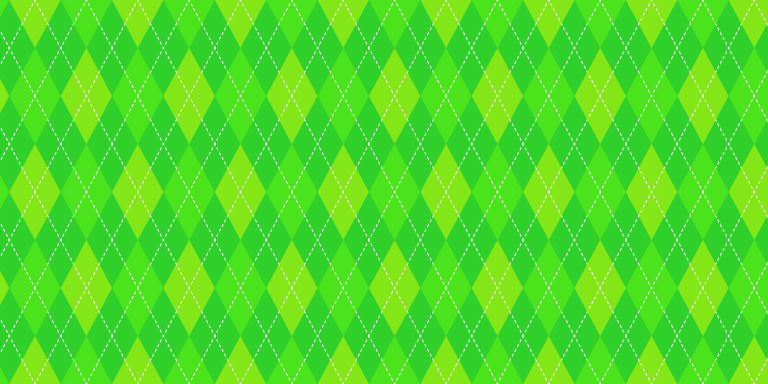
Write a WebGL 2 fragment shader that draws this pattern.

```glsl
#version 300 es
precision highp float;
// Green argyle: a lattice of diamonds in three colours, overlaid with dashed white stitching.

uniform vec2 u_resolution;
out vec4 fragColor;

// Lengths are in canvas heights
const vec2 SPACING = vec2(0.1338, 0.25);   // between neighbouring coloured diamonds
const vec2 ORIGIN = vec2(0.0911, 0.5);     // centre of one lime diamond
const float STITCH_WIDTH = 0.0026;
const float DASHES_PER_EDGE = 10.0;
const float DASH_FILL = 0.6;               // dash share of each dash-and-gap pair

const vec3 DARK_GREEN = vec3(0.19, 0.817, 0.17);
const vec3 BRIGHT_GREEN = vec3(0.295, 0.89, 0.105);
const vec3 LIME = vec3(0.51, 0.90, 0.09);
const vec3 STITCH_COLOR = vec3(1.0);

// Box-filtered coverage of a band, at distance d from its middle
float band(float d, float halfWidth, float pixel) {
    return clamp((halfWidth - d) / pixel + 0.5, 0.0, 1.0)
         - clamp((-halfWidth - d) / pixel + 0.5, 0.0, 1.0);
}

// Distance to the nearest whole number
float toInteger(float x) {
    return abs(x - round(x));
}

// Dashed line where "across" is whole, with a dash centred on each crossing
float stitch(float across, float along, float rowGap, float edgeLength, float pixel) {
    float line = band(toInteger(across) * rowGap, 0.5 * STITCH_WIDTH, pixel);
    float dashStep = edgeLength / DASHES_PER_EDGE;
    float dash = band(toInteger(along * DASHES_PER_EDGE) * dashStep,
                      0.5 * DASH_FILL * dashStep, pixel);
    return line * dash;
}

void main() {
    float pixel = 1.0 / u_resolution.y;
    vec2 p = gl_FragCoord.xy * pixel;

    // Skewed axes run along the two diagonal directions
    vec2 cell = (p - ORIGIN) / SPACING;
    vec2 diagonal = vec2(cell.x + cell.y, cell.x - cell.y);
    float rowGap = 1.0 / length(1.0 / SPACING);
    float edgeLength = 0.5 * length(SPACING);

    // Smooth parity of each diagonal row: 1 for even, 0 for odd
    vec2 edgeDistance = (abs(mod(diagonal, 2.0) - 1.0) - 0.5) * rowGap;
    vec2 even = clamp(edgeDistance / pixel + 0.5, 0.0, 1.0);
    float limeShare = even.x * even.y;
    float brightShare = (1.0 - even.x) * (1.0 - even.y);
    vec3 color = LIME * limeShare + BRIGHT_GREEN * brightShare
               + DARK_GREEN * (1.0 - limeShare - brightShare);

    // Stitching through the middle of every diamond
    float thread = max(stitch(diagonal.x, diagonal.y, rowGap, edgeLength, pixel),
                       stitch(diagonal.y, diagonal.x, rowGap, edgeLength, pixel));
    color = mix(color, STITCH_COLOR, thread);

    fragColor = vec4(color, 1.0);
}
```
